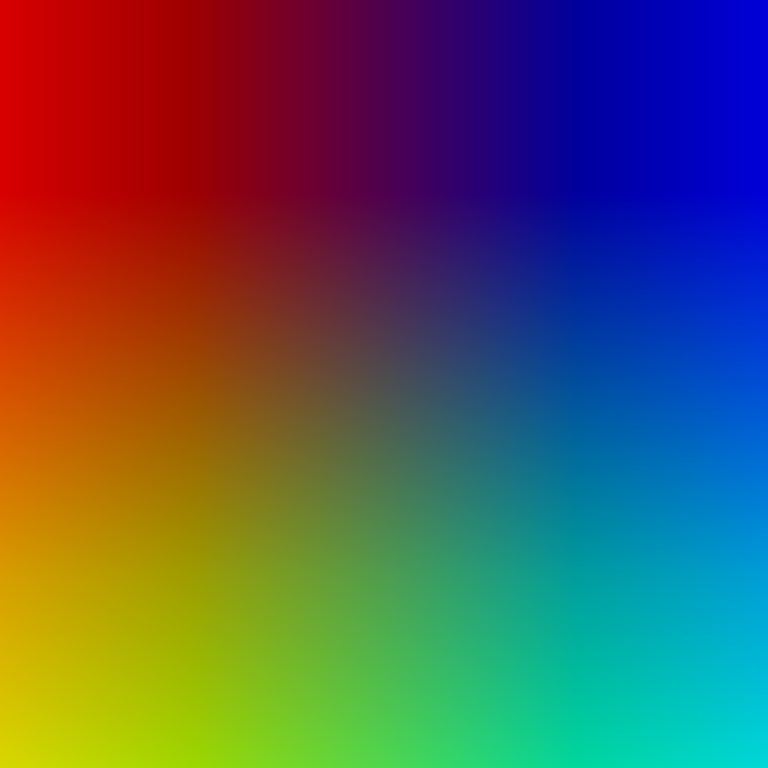
Write a Shadertoy shader that draws this background.

```glsl
// Smooth colour field: red from the left, blue from the right, green from below.

// Channel strength at distance d from its edge: gentle slope, then steeper, then none.
vec3 falloff(vec3 d) {
    vec3 nearEdge = mix(vec3(0.845), vec3(0.615), d * 4.0);
    vec3 beyond = 0.615 * (0.75 - d) * 2.0;
    return max(mix(nearEdge, beyond, step(0.25, d)), 0.0);
}

void mainImage(out vec4 fragColor, in vec2 fragCoord) {
    vec2 uv = fragCoord / iResolution.xy;

    // Each channel fades away from its own side of the canvas
    vec3 edgeDistance = vec3(uv.x, uv.y, 1.0 - uv.x);
    fragColor = vec4(falloff(edgeDistance), 1.0);
}
```
